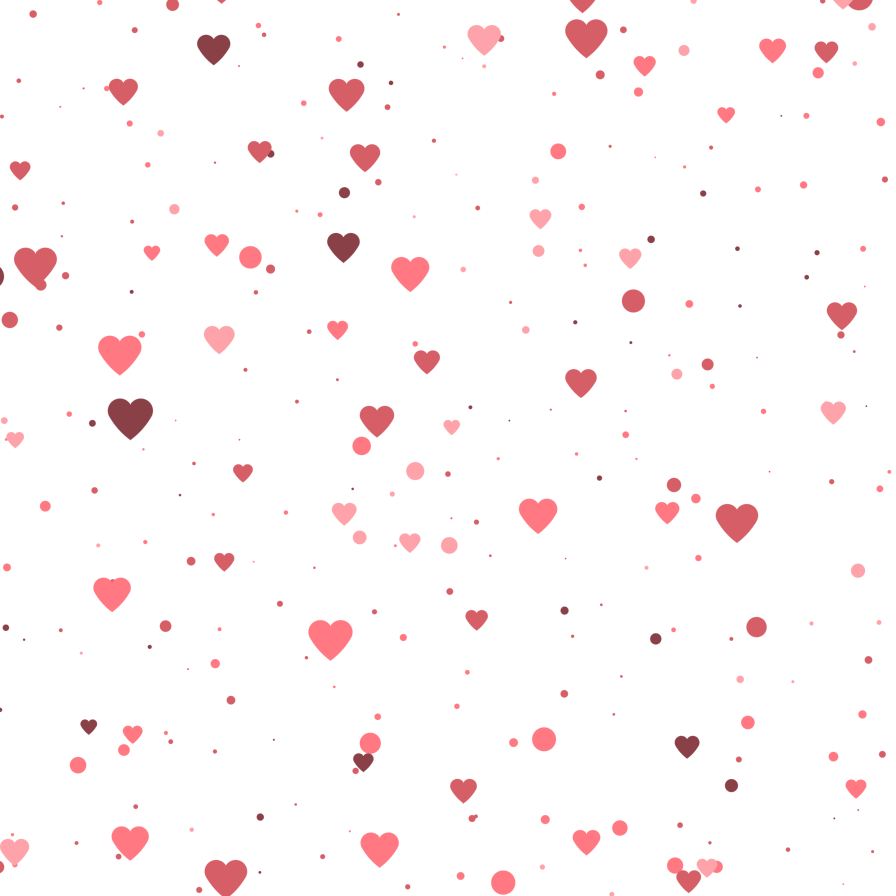
Write a Shadertoy shader that draws this pattern.

```glsl
// Confetti of hearts and round dots in four rose tones on white.
// Each kind is scattered on its own jittered grid; an integer hash picks
// the place, size, colour and presence of the shape in every cell.

#define HEART_CELLS   9.0
#define HEART_SHARE   0.68
#define HEART_JITTER  0.84
#define DOT_CELLS     17.0
#define DOT_SHARE     0.84
#define DOT_JITTER    1.0
#define EDGE_SOFTNESS 0.75
#define SEED          11

const vec3 PAPER  = vec3(1.0);
const vec3 ROSE   = vec3(0.84, 0.37, 0.40);
const vec3 CORAL  = vec3(1.00, 0.47, 0.51);
const vec3 BLUSH  = vec3(1.00, 0.64, 0.67);
const vec3 MAROON = vec3(0.54, 0.25, 0.28);

// Integer hash: three independent values in 0..1 per cell and channel.
vec3 hash3(ivec2 cell, int channel) {
    uvec3 v = uvec3(ivec3(cell, channel + SEED)) * 1664525u + 1013904223u;
    v.x += v.y * v.z; v.y += v.z * v.x; v.z += v.x * v.y;
    v ^= v >> 16u;
    v.x += v.y * v.z; v.y += v.z * v.x; v.z += v.x * v.y;
    return vec3(v >> 8u) / 16777216.0;
}

// Heart of half-width 1: a round lobe that runs on into a wide side arc.
float heartDistance(vec2 p) {
    const vec2 lobeCentre = vec2(0.46, 0.0);
    const float lobeRadius = 0.54;
    const vec2 joint = vec2(0.866, -0.5);   // direction where the arcs meet
    const float arcOffset = 2.795;
    p.x = abs(p.x);
    vec2 q = p - lobeCentre;
    if (joint.x * q.y > joint.y * q.x) return length(q) - lobeRadius;
    return length(q + arcOffset * joint) - lobeRadius - arcOffset;
}

vec3 pickColour(float h) {
    if (h < 0.37) return ROSE;
    if (h < 0.71) return CORAL;
    if (h < 0.88) return BLUSH;
    return MAROON;
}

float heartSize(float h) { return 0.0092 + 0.0105 * h + 0.0058 * pow(h, 4.0); }

// Mostly specks, with a few large discs.
float dotSize(float h) { return 0.0008 + 0.0042 * h + 0.0111 * pow(h, 12.0); }

// Paints one scattered layer over the given colour.
vec3 scatter(vec3 colour, vec2 uv, float cells, bool hearts, float pixel) {
    float share  = hearts ? HEART_SHARE : DOT_SHARE;
    float jitter = hearts ? HEART_JITTER : DOT_JITTER;
    int channel  = hearts ? 0 : 2;
    ivec2 home   = ivec2(floor(uv * cells));

    for (int y = -1; y <= 1; y++)
    for (int x = -1; x <= 1; x++) {
        ivec2 cell = home + ivec2(x, y);
        vec3 place = hash3(cell, channel);
        vec3 look  = hash3(cell, channel + 1);
        if (place.z > share) continue;

        vec2 centre = (vec2(cell) + 0.5 + jitter * (place.xy - 0.5)) / cells;
        float size  = hearts ? heartSize(look.x) : dotSize(look.x);
        vec2 p      = uv - centre;
        float dist  = hearts ? size * heartDistance(p / size) : length(p) - size;

        float edge  = EDGE_SOFTNESS * pixel;
        float cover = 1.0 - smoothstep(-edge, edge, dist);
        colour = mix(colour, pickColour(look.y), cover);
    }
    return colour;
}

void mainImage(out vec4 fragColor, in vec2 fragCoord) {
    float pixel = 1.0 / iResolution.y;
    vec2 uv = fragCoord * pixel;

    vec3 colour = scatter(PAPER, uv, DOT_CELLS, false, pixel);
    colour = scatter(colour, uv, HEART_CELLS, true, pixel);
    fragColor = vec4(colour, 1.0);
}
```
